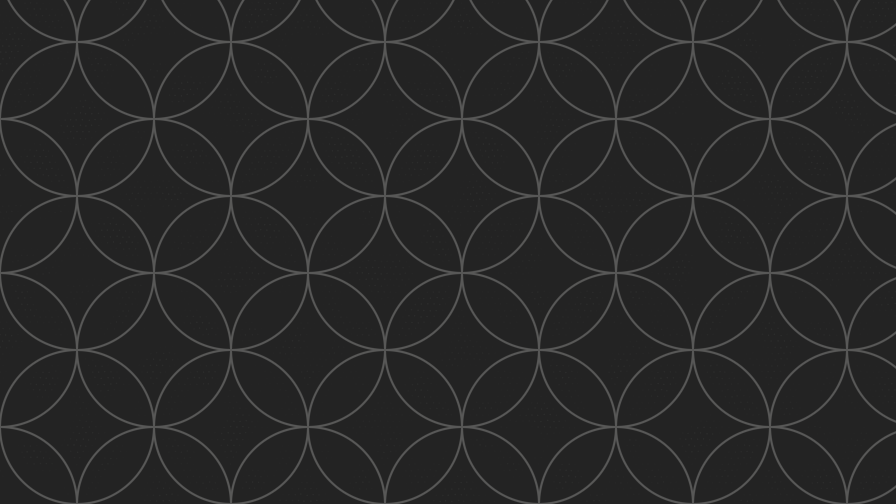
This pattern is drawn by a WebGL 1 fragment shader. Its source:

```glsl
precision highp float;
// Overlapping thin circles forming petals and diamonds, on charcoal with faint patchy dots.

uniform vec2 u_resolution;

// Lengths are in canvas heights.
#define PERIOD 0.30556
#define LINE_WIDTH 0.0042
#define DOT_PITCH 0.0122
#define DOT_RADIUS 0.0014
#define DOT_STRENGTH 0.5
#define PATCH_SCALE 14.0
#define BACKGROUND vec3(0.138, 0.138, 0.138)
#define LINE_COLOR vec3(0.345, 0.345, 0.342)
#define DOT_COLOR vec3(0.20, 0.205, 0.20)

vec2 hash2(vec2 p) {
    vec2 q = vec2(dot(p, vec2(127.1, 311.7)), dot(p, vec2(269.5, 183.3)));
    return fract(sin(q) * 43758.5) * 2.0 - 1.0;
}

float gradientNoise(vec2 p) {
    vec2 i = floor(p);
    vec2 f = fract(p);
    vec2 u = f * f * (3.0 - 2.0 * f);
    float a = dot(hash2(i), f);
    float b = dot(hash2(i + vec2(1.0, 0.0)), f - vec2(1.0, 0.0));
    float c = dot(hash2(i + vec2(0.0, 1.0)), f - vec2(0.0, 1.0));
    float d = dot(hash2(i + vec2(1.0, 1.0)), f - vec2(1.0, 1.0));
    return mix(mix(a, b, u.x), mix(c, d, u.x), u.y);
}

// Distance to a square grid of touching circles centred on whole periods.
float circleGrid(vec2 p) {
    vec2 cell = fract(p / PERIOD + 0.5) - 0.5;
    return abs(length(cell) - 0.5) * PERIOD;
}

// Staggered rows of slightly displaced specks.
float dots(vec2 p, float pixel) {
    vec2 q = p / DOT_PITCH;
    float row = floor(q.y);
    q.x += 0.5 * mod(row, 2.0);
    vec2 center = 0.5 + 0.12 * hash2(floor(q));
    float d = length(fract(q) - center) * DOT_PITCH;
    return 1.0 - smoothstep(DOT_RADIUS - 0.5 * pixel, DOT_RADIUS + 0.5 * pixel, d);
}

void main() {
    float pixel = 1.0 / u_resolution.y;
    vec2 p = gl_FragCoord.xy * pixel;

    // Two circle grids, offset by half a period both ways.
    float d = min(circleGrid(p), circleGrid(p + 0.5 * PERIOD));

    // Specks gather in patches away from the lines.
    float patches = smoothstep(-0.15, 0.25, gradientNoise(p * PATCH_SCALE));
    float clearance = smoothstep(0.01, 0.03, d);
    float speck = dots(p, pixel) * patches * clearance * DOT_STRENGTH;
    vec3 color = mix(BACKGROUND, DOT_COLOR, speck);

    // Antialiased outlines.
    float halfWidth = 0.5 * LINE_WIDTH;
    float line = 1.0 - smoothstep(halfWidth - 0.75 * pixel, halfWidth + 0.75 * pixel, d);
    color = mix(color, LINE_COLOR, line);

    gl_FragColor = vec4(color, 1.0);
}
```
